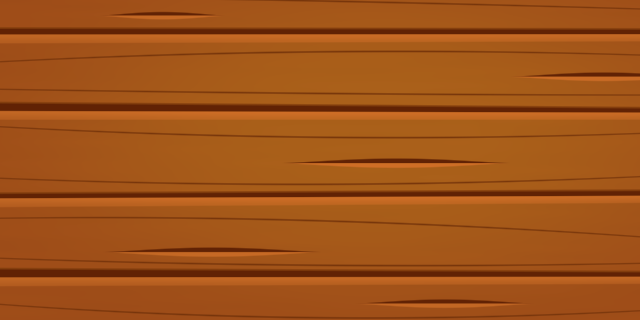
This texture is drawn by a Shadertoy shader. Its source:

```glsl
// Stacked horizontal wooden planks with dark seams, lit edges, grain and cracks.
// Every mark is a thin band around a curve y(x), box-filtered for smooth edges;
// positions are fractions of the canvas, with y measured down from the top.

#define HEART_WOOD vec3(0.665, 0.375, 0.100)
#define RIM_WOOD   vec3(0.620, 0.300, 0.095)
#define GRAIN_TONE vec3(0.440, 0.190, 0.035)
#define SOFT_SHADE vec3(0.510, 0.240, 0.050)
#define DEEP_SHADE vec3(0.380, 0.135, 0.015)
#define LIT_EDGE   vec3(0.810, 0.430, 0.150)
#define GRAIN_WIDTH 0.0042
#define LIT_WIDTH   0.0260
#define STREAK_GAIN 0.014

// Per seam: lower edge at left and right, thickness at left and right.
const vec4 SEAMS[4] = vec4[4](
    vec4(0.108, 0.107, 0.018, 0.014), vec4(0.347, 0.352, 0.024, 0.013),
    vec4(0.620, 0.612, 0.014, 0.015), vec4(0.867, 0.865, 0.025, 0.014));

// Per grain line: height at left, middle and right.
const vec3 GRAINS[8] = vec3[8](
    vec3(-0.013, 0.003, 0.028), vec3(0.193, 0.162, 0.172),
    vec3(0.279, 0.292, 0.297), vec3(0.396, 0.429, 0.417),
    vec3(0.557, 0.576, 0.552), vec3(0.682, 0.690, 0.740),
    vec3(0.807, 0.829, 0.823), vec3(0.951, 0.993, 0.971));

// Per crack: centre x, centre y, half length.
const vec3 CRACKS[5] = vec3[5](
    vec3(0.254, 0.049, 0.098), vec3(0.944, 0.240, 0.147),
    vec3(0.619, 0.510, 0.180), vec3(0.332, 0.788, 0.173),
    vec3(0.695, 0.949, 0.141));

float hash(vec2 p) {
    vec3 q = fract(vec3(p.xyx) * 0.1031);
    q += dot(q, q.yzx + 33.33);
    return fract((q.x + q.y) * q.z);
}

float valueNoise(vec2 p) {
    vec2 cell = floor(p), f = fract(p);
    f = f * f * (3.0 - 2.0 * f);
    float low = mix(hash(cell), hash(cell + vec2(1, 0)), f.x);
    float high = mix(hash(cell + vec2(0, 1)), hash(cell + vec2(1, 1)), f.x);
    return mix(low, high, f.y);
}

// Share of the pixel footprint covered by the band from top to bottom.
float band(float y, float top, float bottom, float footprint) {
    float overlap = min(y + 0.5 * footprint, bottom) - max(y - 0.5 * footprint, top);
    return clamp(overlap / footprint, 0.0, 1.0);
}

// Parabola through heights at x = 0, 0.5 and 1.
float bow(vec3 h, float x) {
    return mix(h.x, h.z, x) + (4.0 * h.y - 2.0 * (h.x + h.z)) * x * (1.0 - x);
}

void mainImage(out vec4 fragColor, in vec2 fragCoord) {
    vec2 uv = fragCoord / iResolution.xy;
    float x = uv.x, y = 1.0 - uv.y;
    float footprint = 1.4 / iResolution.y;

    // Wood: warm centre, redder rim, faint lengthwise streaks
    float rim = smoothstep(0.15, 0.9, length((vec2(x, y) - vec2(0.6, 0.42)) * vec2(1.2, 1.3)));
    vec3 color = mix(HEART_WOOD, RIM_WOOD, rim);
    color *= 1.0 + STREAK_GAIN * (valueNoise(vec2(x * 7.0, y * 45.0)) - 0.5);
    vec3 lit = LIT_EDGE * mix(1.0, 0.93, rim);

    // Grain lines
    for (int i = 0; i < 8; i++) {
        float line = bow(GRAINS[i], x);
        float halfWidth = 0.5 * GRAIN_WIDTH * (0.8 + 0.4 * sin(3.14159 * x));
        color = mix(color, GRAIN_TONE, 0.85 * band(y, line - halfWidth, line + halfWidth, footprint));
    }

    // Seams: soft shade, deep gap, then the lit edge of the plank below
    for (int i = 0; i < 4; i++) {
        float edge = mix(SEAMS[i].x, SEAMS[i].y, x);
        float gap = mix(SEAMS[i].z, SEAMS[i].w, x);
        float litEnd = edge + LIT_WIDTH * mix(1.05, 0.85, x);
        color = mix(color, SOFT_SHADE, band(y, edge - gap - 0.005, edge, footprint));
        color = mix(color, DEEP_SHADE, band(y, edge - gap, edge, footprint));
        vec3 litTone = mix(lit, color, 0.4 * smoothstep(edge, litEnd, y));
        color = mix(color, litTone, band(y, edge, litEnd, footprint));
    }

    // Cracks: tapered dark sliver over a lit sliver
    for (int i = 0; i < 5; i++) {
        vec3 crack = CRACKS[i];
        float along = (x - crack.x) / crack.z;
        float taper = max(1.0 - along * along, 0.0);
        float depth = (0.008 + 0.036 * crack.z) * taper * sqrt(taper);
        color = mix(color, DEEP_SHADE, band(y, crack.y - depth, crack.y, footprint));
        color = mix(color, lit, band(y, crack.y, crack.y + depth, footprint));
    }

    fragColor = vec4(color, 1.0);
}
```
